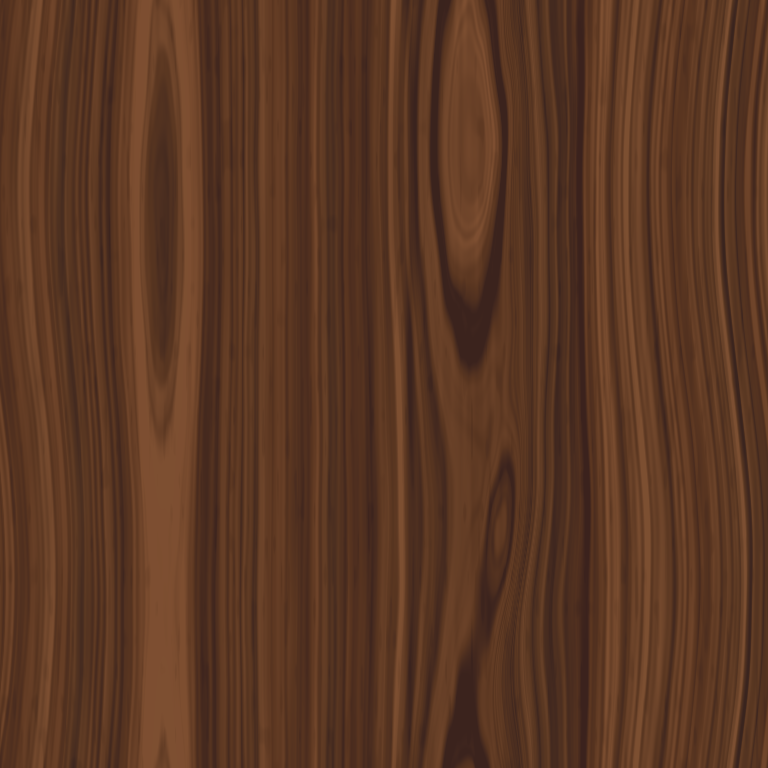
A three.js fragment shader for this texture:

```glsl
// Dark walnut veneer: upright grain lines that part around two long cathedral figures.
varying vec2 vUv;

const float TAU = 6.2831853;
const vec3 DARK_VEIN = vec3(0.245, 0.148, 0.118);
const vec3 WALNUT = vec3(0.35, 0.212, 0.128);
const vec3 PALE_WOOD = vec3(0.465, 0.293, 0.182);
const float LEFT_HEART = 0.21;   // x of the left figure
const float RIGHT_HEART = 0.61;  // x of the right figure
const float KNOT_HEIGHT = 0.815; // y of the pale knot in the right figure

float hash(vec2 p) {
  vec3 q = fract(p.xyx * 0.1031);
  q += dot(q, q.yzx + 33.33);
  return fract((q.x + q.y) * q.z);
}

// Smooth value noise from -1 to 1
float noise(vec2 p) {
  vec2 i = floor(p);
  vec2 f = fract(p);
  f = f * f * (3.0 - 2.0 * f);
  float low = mix(hash(i), hash(i + vec2(1.0, 0.0)), f.x);
  float high = mix(hash(i + vec2(0.0, 1.0)), hash(i + vec2(1.0, 1.0)), f.x);
  return 2.0 * mix(low, high, f.y) - 1.0;
}

float softAbs(float v, float radius) {
  return sqrt(v * v + radius * radius);
}

float band(float v, float center, float width) {
  float q = (v - center) / width;
  return exp(-q * q);
}

// Lines near the left and right edges sway sideways
vec2 sway(vec2 p) {
  float weight = smoothstep(0.22, 0.45, abs(p.x - 0.45));
  return vec2(p.x - 0.019 * weight * sin(TAU * p.y), p.y);
}

// Depth into the growth layers; its contours are the grain lines
float layerDepth(vec2 p) {
  float h = softAbs(p.x - LEFT_HEART, 0.05) - softAbs(p.x - RIGHT_HEART, 0.08) - p.x + 0.4;
  h -= 0.005 * cos(TAU * (p.y - 0.7)) * band(p.x, LEFT_HEART, 0.1);
  h += 0.012 * cos(TAU * (p.y - KNOT_HEIGHT)) * band(p.x, RIGHT_HEART, 0.12);
  // Side figure, leaning to the right as it rises
  float lean = 0.668 + 0.08 * (p.y - 0.36);
  h += 0.028 * band(p.x, lean, 0.035) * band(p.y, 0.36, 0.16);
  // Irregular contours, strongest right of the right figure
  float wild = smoothstep(0.57, 0.67, p.x) * (1.0 - smoothstep(0.7, 0.79, p.x));
  h += mix(0.0007, 0.009, wild) * noise(vec2(p.x * 22.0 - p.y * 5.0, p.y * 5.0));
  h += 0.001 * noise(vec2(p.x * 75.0, p.y * 9.0));
  return h;
}

// Layered stripes, from broad and faint to fine and strong
float stripes(float h, float x) {
  float sum = 0.0;
  float frequency = 24.0;
  float strength = 0.14;
  for (int i = 0; i < 4; i++) {
    sum += strength * noise(vec2(h * frequency + 40.0, x * 4.0 + 17.0 * float(i)));
    frequency *= i == 0 ? 3.0 : 2.0;
    strength *= 1.35;
  }
  return sum;
}

// One dark line per unit of phase, with a crisp edge and a fading edge
float veins(float phase, float edge, float fade) {
  float f = fract(phase);
  return smoothstep(0.0, edge, f) * exp(-fade * f);
}

// Wide growth rings and thin ones of varied strength
float rings(float h, float x) {
  float drift = 0.6 * noise(vec2(h * 9.0, x * 5.0)) * sin(12.13 * (h + 0.15));
  float wide = veins((h + 0.15) * 15.44 + drift, 0.06, 13.0);
  float thin = veins(h * 50.0 + 0.8 * noise(vec2(h * 21.0, x * 3.0)), 0.13, 5.5);
  return 0.65 * wide + 0.6 * thin * (0.55 + 0.55 * noise(vec2(h * 40.0, 7.0)));
}

// Hairline contours where the layers lie nearly flat
float hairlines(float h, float x) {
  float flatness = band(x, LEFT_HEART, 0.04) + band(x, 0.64, 0.07);
  float lines = 0.2 * noise(vec2(h * 420.0 + 200.0, x * 5.0));
  return flatness * (lines + 0.16 * noise(vec2(h * 1100.0 + 600.0, x * 9.0)));
}

// Fine upright fibres and short dark pores
float fibres(vec2 p) {
  float threads = 0.1 * noise(vec2(p.x * 190.0, p.y * 6.0));
  float pores = smoothstep(0.45, 0.9, noise(vec2(p.x * 210.0, p.y * 24.0)));
  return threads - 0.12 * pores;
}

// Pale and dark zones of the two hearts and of the streaks beside them
float zones(float h, vec2 p) {
  float leftSide = 1.0 - smoothstep(0.4, 0.5, p.x);
  float tone = 0.23 * leftSide * (1.0 - smoothstep(-0.157, -0.149, h));
  tone -= 0.27 * leftSide * (1.0 - smoothstep(-0.173, -0.167, h));
  // Pale knot inside a dark ring
  float nearKnot = smoothstep(-0.8, -0.45, cos(TAU * (p.y - KNOT_HEIGHT)));
  tone += nearKnot * (0.4 * smoothstep(0.1165, 0.1205, h) - 0.4 * band(h, 0.1135, 0.0032));
  tone += 0.3 * band(p.x, 0.787, 0.016) - 0.4 * band(p.x, 0.761, 0.008);
  return tone + 0.25 * band(p.x, 0.521, 0.01) - 0.35 * band(p.x, 0.534, 0.005);
}

vec3 woodColor(float tone) {
  float t = clamp(tone, -0.08, 1.1);
  vec3 lower = mix(DARK_VEIN, WALNUT, t * 2.0);
  return t < 0.5 ? lower : mix(WALNUT, PALE_WOOD, t * 2.0 - 1.0);
}

void main() {
  vec2 p = sway(vUv);
  float h = layerDepth(p);
  float tone = 0.57 + stripes(h, p.x) + zones(h, p) - rings(h, p.x);
  tone += hairlines(h, p.x) + fibres(vUv);
  // Slight drift between reddish and yellowish brown
  vec3 drift = vec3(0.006, -0.004, -0.005) * noise(vec2(h * 45.0 + 9.0, p.x * 3.0));
  gl_FragColor = vec4(woodColor(tone) + drift, 1.0);
}
```
